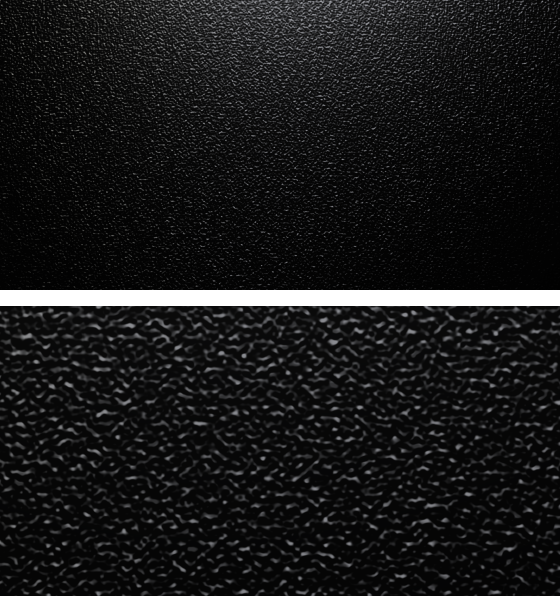
Top, the full canvas; bottom, a detail of the centre.
A Shadertoy shader for this texture:

```glsl
// Black pebbled leather under a soft lamp above the top edge.
// Gradient noise forms the grain; its slope towards the lamp decides
// which facets glint, and fewer of them do so as the light falls off.

const vec3 BLACK_BASE = vec3(0.012, 0.012, 0.012);
const vec3 WARM_GLINT = vec3(1.01, 1.01, 0.97);
const vec3 COOL_GLINT = vec3(0.98, 0.99, 1.03);
const vec2 GRAIN_DENSITY = vec2(138.0, 160.0); // cells per canvas height
const int SAMPLES = 3;                         // antialiasing grid side

// Random unit vector for a lattice point
vec2 randomGradient(vec2 cell) {
    vec3 q = fract(cell.xyx * vec3(0.1031, 0.1030, 0.0973));
    q += dot(q, q.yzx + 33.33);
    float angle = 6.28318 * fract((q.x + q.y) * q.z);
    return vec2(cos(angle), sin(angle));
}

float gradientNoise(vec2 p) {
    vec2 cell = floor(p);
    vec2 f = p - cell;
    vec2 blend = f * f * f * (f * (f * 6.0 - 15.0) + 10.0);
    vec2 right = vec2(1.0, 0.0);
    vec2 up = vec2(0.0, 1.0);
    float a = dot(randomGradient(cell), f);
    float b = dot(randomGradient(cell + right), f - right);
    float c = dot(randomGradient(cell + up), f - up);
    float d = dot(randomGradient(cell + 1.0), f - 1.0);
    return mix(mix(a, b, blend.x), mix(c, d, blend.x), blend.y);
}

// Leather relief: main pebbles plus a rotated, coarser layer
float grainHeight(vec2 p) {
    mat2 turn = mat2(0.8, 0.6, -0.6, 0.8);
    return gradientNoise(p) + 0.5 * gradientNoise(turn * p * 0.67 + 41.7);
}

// Height difference along the direction to the lamp
float slopeTowards(vec2 p, vec2 direction) {
    vec2 reach = 0.42 * direction;
    return grainHeight(p - reach) - grainHeight(p + reach);
}

// Uneven polish that breaks the ridges into brighter and duller pieces
float polish(vec2 p) {
    return mix(0.45, 1.4, smoothstep(-0.35, 0.35, gradientNoise(p)));
}

// Lamp strength: brightest at the top centre, leaning left lower down
float lampFalloff(vec2 uv) {
    float side = uv.x - mix(0.42, 0.52, uv.y);
    return exp(-4.2 * side * side - 1.6 * (1.0 - uv.y));
}

vec3 leather(vec2 uv, float aspect) {
    vec2 p = vec2(uv.x * aspect, uv.y);
    vec2 lampPosition = vec2(0.5 * aspect, 2.1);
    vec2 lampDirection = normalize(lampPosition - p);
    float light = lampFalloff(uv);

    // Facets steeper than the threshold catch the lamp
    vec2 grain = p * GRAIN_DENSITY;
    float slope = 0.9 * slopeTowards(grain, lampDirection);
    float threshold = 0.28 - 0.72 * light;
    float glint = smoothstep(threshold, threshold + 0.85, slope);
    glint *= polish(grain * vec2(0.55, 0.6) + 17.3);
    float strength = 0.37 * smoothstep(0.0, 0.26, light);

    // Diffuse sheen near the lamp
    float sheen = 0.085 * light * light;
    vec3 tint = mix(WARM_GLINT, COOL_GLINT, smoothstep(0.05, 0.5, uv.x));
    return BLACK_BASE * (0.4 + light) + tint * (glint * strength + sheen);
}

void mainImage(out vec4 fragColor, in vec2 fragCoord) {
    float aspect = iResolution.x / iResolution.y;
    vec3 color = vec3(0.0);
    for (int j = 0; j < SAMPLES; j++) {
        for (int i = 0; i < SAMPLES; i++) {
            vec2 offset = (vec2(i, j) + 0.5) / float(SAMPLES) - 0.5;
            color += leather((fragCoord + offset) / iResolution.xy, aspect);
        }
    }
    fragColor = vec4(color / float(SAMPLES * SAMPLES), 1.0);
}
```
